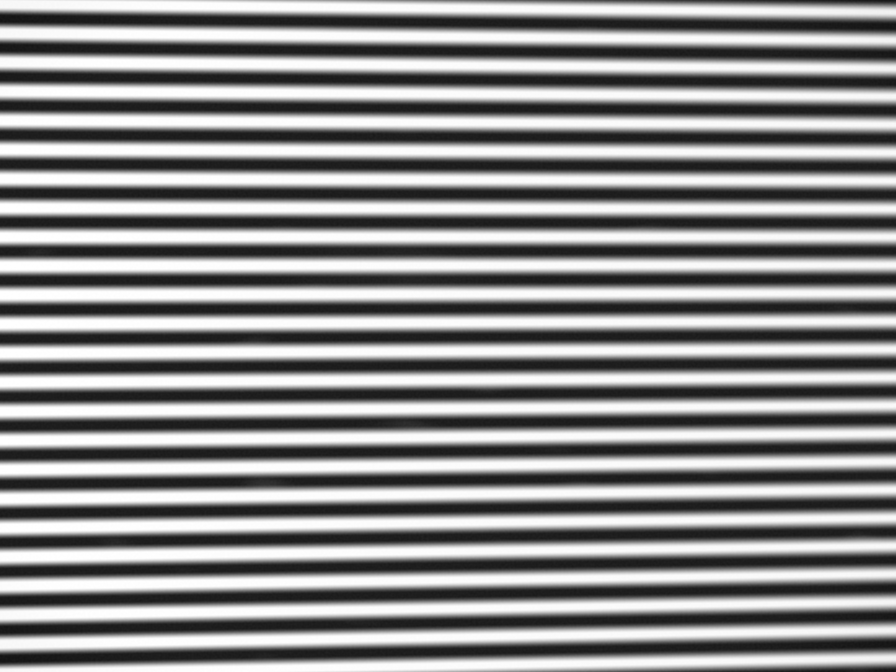
A WebGL 2 fragment shader for this pattern:

```glsl
#version 300 es
precision highp float;
// Soft black and white horizontal bands that converge slightly to the right, with faint smudges.

uniform vec2 u_resolution;
out vec4 fragColor;

// Band geometry, in canvas heights measured down from the top: x = left edge, y = right edge
const vec2 FIRST_DARK = vec2(0.0278, 0.0391);  // centre of the first dark band
const vec2 PITCH      = vec2(0.0433, 0.0418);  // distance between dark bands

// Edge profile, in half pitches: x = left edge, y = right edge
const vec2 EDGE_CENTRE = vec2(0.485, 0.535);
const vec2 EDGE_WIDTH  = vec2(0.62, 0.84);

// Tones
const float DARK        = 0.115;
const vec2  LIGHT       = vec2(1.0, 0.975);    // left, right
const float CORNER_FADE = 0.03;

// Wear
const vec2  SMUDGE_SCALE   = vec2(9.0, 34.0);
const float SMUDGE_AMOUNT  = 0.09;
const vec2  PATCH_CENTRE   = vec2(0.59, 0.605);
const vec2  PATCH_RADIUS   = vec2(0.11, 0.045);
const float PATCH_AMOUNT   = 0.05;
const float GRAIN_SCALE    = 260.0;
const float GRAIN_AMOUNT   = 0.025;

vec2 hashGradient(vec2 cell) {
    vec3 p = fract(cell.xyx * vec3(0.1031, 0.1030, 0.0973));
    p += dot(p, p.yzx + 33.33);
    return 2.0 * fract((p.xx + p.yz) * p.zy) - 1.0;
}

float gradientNoise(vec2 p) {
    vec2 i = floor(p), f = fract(p);
    vec2 w = f * f * f * (f * (f * 6.0 - 15.0) + 10.0);
    vec2 e = vec2(1.0, 0.0);
    float low  = mix(dot(hashGradient(i), f),
                     dot(hashGradient(i + e), f - e), w.x);
    float high = mix(dot(hashGradient(i + e.yx), f - e.yx),
                     dot(hashGradient(i + e.xx), f - e.xx), w.x);
    return mix(low, high, w.y);
}

// Lightness of the bands: 0 in the dark, 1 in the light
float bands(vec2 uv) {
    float pitch = mix(PITCH.x, PITCH.y, uv.x);
    float row = (1.0 - uv.y - mix(FIRST_DARK.x, FIRST_DARK.y, uv.x)) / pitch;
    float fromDark = 2.0 * abs(fract(row + 0.5) - 0.5);
    float pixel = 2.0 / (pitch * u_resolution.y);
    float halfWidth = 0.5 * max(mix(EDGE_WIDTH.x, EDGE_WIDTH.y, uv.x), pixel);
    float centre = mix(EDGE_CENTRE.x, EDGE_CENTRE.y, uv.x);
    return smoothstep(centre - halfWidth, centre + halfWidth, fromDark);
}

// Sparse streaks plus one hazier patch
float smudges(vec2 p) {
    float streak = smoothstep(0.3, 0.75, gradientNoise(p * SMUDGE_SCALE));
    vec2 q = (p - PATCH_CENTRE) / PATCH_RADIUS;
    float mottled = 0.6 + 0.8 * gradientNoise(p * SMUDGE_SCALE * 1.7 + 7.0);
    return SMUDGE_AMOUNT * streak + PATCH_AMOUNT * exp(-dot(q, q)) * mottled;
}

void main() {
    vec2 uv = gl_FragCoord.xy / u_resolution;
    vec2 p = gl_FragCoord.xy / u_resolution.y;

    float lightness = bands(uv);
    float tone = mix(DARK, mix(LIGHT.x, LIGHT.y, uv.x), lightness);

    // Wear shows mainly in the dark bands
    tone += smudges(p) * (1.0 - lightness);
    tone += GRAIN_AMOUNT * gradientNoise(p * GRAIN_SCALE) * (1.0 - 0.6 * lightness);

    // Slight fall-off at the corners
    vec2 fromCentre = 2.0 * uv - 1.0;
    tone -= CORNER_FADE * smoothstep(1.2, 2.0, dot(fromCentre, fromCentre));

    fragColor = vec4(vec3(clamp(tone, 0.0, 1.0)), 1.0);
}
```
